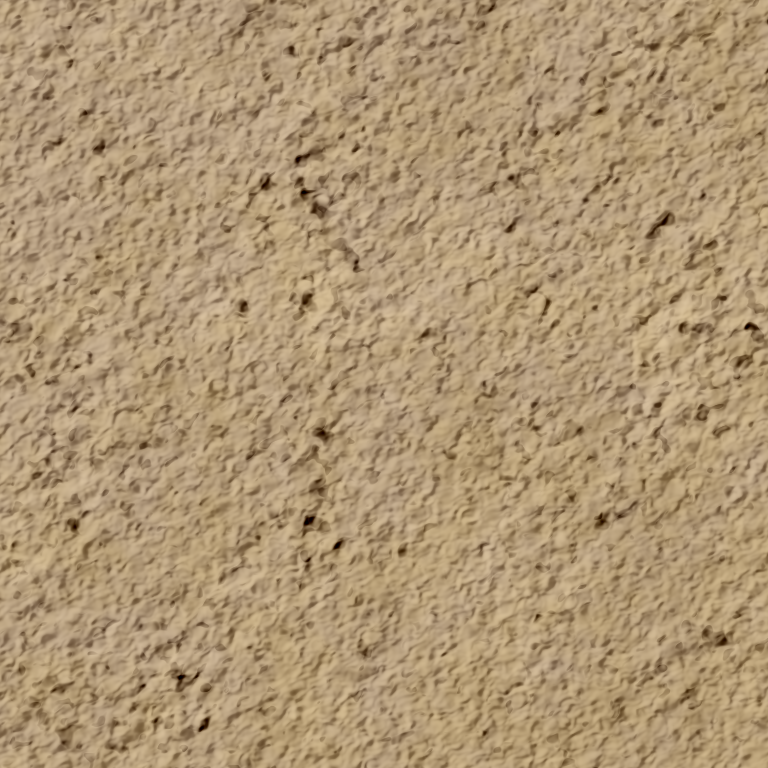
Reproduce this texture procedurally as a Shadertoy shader.

```glsl
// Draws rough, sandy earth with short slanted lumps, grazing light and small dark pits.

const vec3 COOL_SAND  = vec3(0.700, 0.608, 0.495);
const vec3 OCHRE_SAND = vec3(0.700, 0.602, 0.442);
const vec3 SHADE_TINT = vec3(1.00, 1.02, 0.95);
const float SLANT = 0.60;  // main direction of the lumps, in radians

float hash(vec2 p) {
    vec3 q = fract(p.xyx * 0.1031);
    q += dot(q, q.yzx + 33.33);
    return fract((q.x + q.y) * q.z);
}

vec2 gradientAt(vec2 cell) {
    float angle = 6.2832 * hash(cell);
    return vec2(cos(angle), sin(angle));
}

// Gradient noise, roughly -0.7 to 0.7
float noise(vec2 p) {
    vec2 cell = floor(p), f = fract(p);
    vec2 w = f * f * f * (f * (f * 6.0 - 15.0) + 10.0);
    vec2 e = vec2(1.0, 0.0);
    float a = dot(gradientAt(cell), f);
    float b = dot(gradientAt(cell + e.xy), f - e.xy);
    float c = dot(gradientAt(cell + e.yx), f - e.yx);
    float d = dot(gradientAt(cell + e.xx), f - e.xx);
    return mix(mix(a, b, w.x), mix(c, d, w.x), w.y);
}

// Turns and stretches space so that features run up to the right
vec2 slanted(vec2 p, float angle, float stretch) {
    vec2 along = vec2(cos(angle), sin(angle));
    vec2 across = vec2(-along.y, along.x);
    return vec2(dot(p, along) * stretch, dot(p, across));
}

// Bends space gently to break up straight edges
vec2 warped(vec2 p, float frequency, float amount) {
    vec2 q = p * frequency;
    return p + amount * vec2(noise(q + 17.3), noise(q + 71.9));
}

// Brightness of one layer of lumps lit from the upper left
float litLayer(vec2 p, float angle, float stretch, float frequency, float seed) {
    vec2 q = slanted(p, angle, stretch) * frequency + seed;
    return noise(q) - noise(q + vec2(-0.15, 0.52));
}

// Layers turned against each other, so that no ridge runs on for long
float relief(vec2 p, float roughness) {
    float coarse = 0.075 * litLayer(p, SLANT, 0.75, 24.0, 101.0)
                 + 0.120 * litLayer(p, SLANT - 0.25, 0.72, 50.0, 143.0);
    float fine = 0.150 * litLayer(p, SLANT + 0.30, 0.70, 88.0, 189.0)
               + 0.130 * litLayer(p, SLANT - 0.10, 0.75, 150.0, 237.0);
    float broken = 1.0 + 1.1 * noise(p * 37.0 + 281.0);
    return coarse * (1.0 + 0.7 * roughness) + fine * broken;
}

// Hollows of one size, denser on rough ground
float pits(vec2 p, float frequency, float roughness, float threshold, float seed) {
    vec2 q = slanted(p, SLANT, 0.72) * frequency + seed;
    float hollow = noise(q) + 0.35 * noise(q * 2.3 + 57.0) + 0.28 * roughness;
    return smoothstep(threshold, threshold + 0.20, hollow);
}

// Holds back bright values and leaves dark ones alone
float softenHighlights(float light) {
    return light / (1.0 + 5.0 * max(light, 0.0));
}

void mainImage(out vec4 fragColor, in vec2 fragCoord) {
    vec2 uv = fragCoord / iResolution.y;
    vec2 ground = warped(uv, 60.0, 0.004);

    // Large patches of rough and smooth ground
    float roughness = noise(uv * 6.0 + 41.0) + 0.7 * noise(uv * 15.0 + 67.0);
    float patches = noise(uv * 4.0 + 23.0) + 0.8 * noise(uv * 11.0 + 29.0);

    // Light on the lumps, shadow in crevices and pits
    float light = relief(ground, roughness);
    float crevice = smoothstep(0.04, 0.15, -light);
    float hollows = 0.22 * pits(ground, 36.0, roughness, 0.38, 311.0)
                  + 0.15 * pits(ground, 62.0, roughness, 0.31, 373.0);
    float tone = 0.012 + softenHighlights(light) + 0.042 * patches
               - 0.06 * crevice - hollows * (1.0 - 2.5 * light);

    // Ochre toward the lower right, with uneven local stains
    float stain = noise(uv * 9.0 + 83.0) + 0.8 * noise(ground * 34.0 + 131.0);
    float ochre = clamp(0.5 + 0.35 * (uv.x - uv.y) + 0.8 * stain, 0.0, 1.0);
    vec3 color = mix(COOL_SAND, OCHRE_SAND, ochre) + tone * SHADE_TINT;

    fragColor = vec4(clamp(color, 0.0, 1.0), 1.0);
}
```
